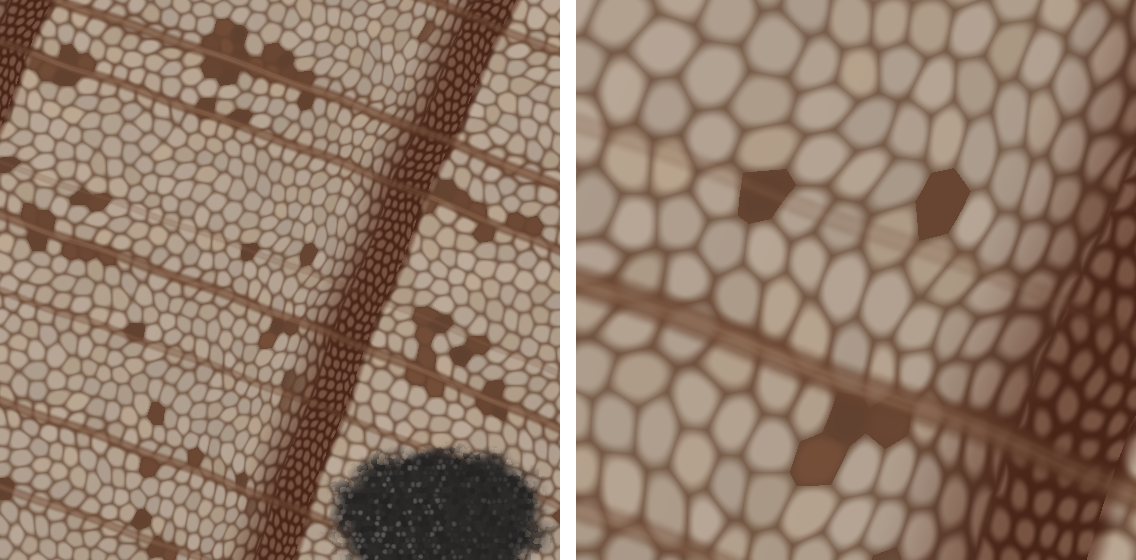
Left: the whole. Right: its middle third, enlarged.
This texture is drawn by a Shadertoy shader. Its source:

```glsl
const float TILT = 0.366;            // radial axis, radians below horizontal
const float RING_EDGE = 0.475;       // sharp end of one growth ring
const float RING_PERIOD = 0.755;
const float RING_BOW = 0.06;
const float EARLY_CELLS = 21.5;      // evenly spread cells per ring
const float MIDDLE_CELLS = 4.5;      // cells gained through gradual narrowing
const float LATE_CELLS = 2.2;        // cells squeezed into late wood
const float LATE_START = 0.915;      // phase where files turn narrow
const float LATE_FILES = 1.6;
const float FILE_PITCH = 0.0322;     // tangential width of a cell file
const float JITTER = 0.42;
const float ROUNDNESS = 9.5;         // lower is rounder
const float RAY_HALF_WIDTH = 0.0105;
const vec2 SPOT_CENTER = vec2(0.785, 0.075);
const vec2 SPOT_RADIUS = vec2(0.187, 0.122);
const float GRAINS = 100.0;

const vec3 LUMEN = vec3(0.695, 0.63, 0.57);
const vec3 LATE_LUMEN = vec3(0.47, 0.325, 0.26);
const vec3 WALL = vec3(0.445, 0.34, 0.265);
const vec3 LATE_WALL = vec3(0.285, 0.145, 0.095);
const vec3 RESIN = vec3(0.37, 0.23, 0.155);
const vec3 RAY_CORE = vec3(0.53, 0.39, 0.30);
const vec3 RAY_EDGE = vec3(0.41, 0.265, 0.185);
const vec3 SPOT_DARK = vec3(0.14, 0.135, 0.135);
const vec3 SPOT_GRAIN = vec3(0.35, 0.34, 0.345);

// Tangential position and strength of each ray
const int RAY_COUNT = 8;
const vec2 RAYS[RAY_COUNT] = vec2[](
    vec2(0.118, 0.70), vec2(0.262, 0.85), vec2(0.448, 0.55), vec2(0.576, 0.95),
    vec2(0.665, 0.30), vec2(0.868, 0.90), vec2(0.973, 1.10), vec2(1.195, 0.80));

vec2 hash2(vec2 p) {
    vec2 q = vec2(dot(p, vec2(127.1, 311.7)), dot(p, vec2(269.5, 183.3)));
    return fract(sin(q) * 43758.55);
}

// Seed of a lattice cell; alternate rows are staggered
vec2 seedAt(vec2 id, float salt) {
    float stagger = 0.5 * mod(id.y, 2.0) - 0.25;
    return id + 0.5 + JITTER * (hash2(id + salt) - 0.5) + vec2(stagger, 0.0);
}

// Rounded Voronoi: x = distance to the wall, yz = nearest lattice cell
vec3 cells(vec2 p, float salt) {
    vec2 base = floor(p), nearest = base, toNearest = vec2(9.0);
    for (int j = -1; j <= 1; j++)
    for (int i = -1; i <= 1; i++) {
        vec2 id = base + vec2(i, j);
        vec2 v = seedAt(id, salt) - p;
        if (dot(v, v) < dot(toNearest, toNearest)) { toNearest = v; nearest = id; }
    }
    float sum = 0.0;
    for (int j = -2; j <= 2; j++)
    for (int i = -2; i <= 2; i++) {
        if (i == 0 && j == 0) continue;
        vec2 v = seedAt(nearest + vec2(i, j), salt) - p;
        float wall = dot(0.5 * (toNearest + v), normalize(v - toNearest));
        sum += exp(-ROUNDNESS * wall);
    }
    return vec3(-log(sum) / ROUNDNESS, nearest);
}

// x = ray coverage, y = pale core, z = stained surroundings
vec3 rays(float t) {
    vec3 result = vec3(0.0);
    for (int i = 0; i < RAY_COUNT; i++) {
        float d = abs(t - RAYS[i].x), s = RAYS[i].y;
        float w = RAY_HALF_WIDTH * (0.5 + 0.5 * s);
        result = max(result, vec3(
            min(s, 1.0) * (1.0 - smoothstep(0.3 * w, 1.35 * w, d)),
            1.0 - smoothstep(0.1 * w, 0.8 * w, d),
            s * exp(-d * d / 0.0009)));
    }
    return result;
}

vec3 wood(vec2 uv) {
    float c = cos(TILT), s = sin(TILT);
    float r = dot(uv, vec2(c, -s)), t = dot(uv, vec2(s, c));
    float rayT = t - 0.012 * cos(3.0 * (r - 0.35)) + 0.0015 * sin(r * 31.0 + t * 9.0);

    // Growth ring phase, densest just before it wraps
    float edge = RING_EDGE + RING_BOW * (t - 0.6) * (t - 0.6) - 0.003 * sin(t * 23.0);
    float along = (r - edge) / RING_PERIOD;
    float ring = floor(along), phase = fract(along);
    float late = max(smoothstep(0.82, 0.945, phase), 1.0 - smoothstep(0.0, 0.018, phase));

    // Cells in radial files, narrower in late wood
    float radial = EARLY_CELLS * phase + MIDDLE_CELLS * pow(phase, 4.0) + LATE_CELLS * pow(phase, 11.0);
    vec2 p = vec2(radial, rayT / FILE_PITCH);
    p += 0.17 * vec2(sin(p.y * 1.3 + p.x * 0.4), sin(p.x * 0.9 - p.y * 0.5));
    p.y *= phase > LATE_START ? LATE_FILES : 1.0;
    vec3 cell = cells(p, ring * 57.0);
    cell.x = min(cell.x, 40.0 * abs(phase - LATE_START));
    vec2 id = cell.yz, rnd = hash2(id + ring * 57.0 + 11.0);
    vec3 stain = rays(rayT);
    float halo = min(stain.z, 1.0);

    // Lumen tone per cell, with resin-filled clusters beside rays
    vec3 lumen = LUMEN * (0.96 + 0.08 * rnd.x) * (1.03 - 0.05 * phase);
    lumen *= mix(vec3(1.0), vec3(1.0, 0.98, 0.93), rnd.y * rnd.y);
    lumen = mix(lumen, LATE_LUMEN, late);
    float cluster = sin(id.x * 0.47 + id.y * 0.31) + sin(id.x * 0.23 - id.y * 0.73 + 1.7);
    float chance = 0.8 * rays((id.y + 0.5) * FILE_PITCH).z * smoothstep(-0.4, 1.2, cluster);
    float filled = step(rnd.y, chance) * (1.0 - late);
    lumen = mix(lumen, RESIN * (0.92 + 0.25 * rnd.x), 0.9 * filled);

    vec3 wall = mix(mix(WALL, RAY_EDGE, 0.6 * halo), LATE_WALL, late);
    wall = mix(wall, RESIN, 0.6 * filled);
    float thick = 0.10 * late + 0.05 * halo;
    vec3 color = mix(wall, lumen, smoothstep(thick - 0.12, thick + 0.16, cell.x));

    // Rays with fine lengthwise streaks
    float streak = 0.5 + 0.25 * sin(rayT * 1300.0 + 2.0 * sin(r * 17.0)) + 0.25 * sin(r * 43.0 + rayT * 310.0);
    vec3 ray = mix(RAY_EDGE, RAY_CORE, stain.y * (0.65 + 0.35 * streak));
    ray = mix(ray, LATE_WALL, 0.45 * late);
    return mix(color, ray, stain.x * (0.78 + 0.12 * streak));
}

// Ragged dark spot with glinting grains
vec3 addSpot(vec3 color, vec2 uv) {
    vec3 grain = cells(uv * GRAINS, 3.0);
    vec2 rnd = hash2(grain.yz + 5.0), q = (uv - SPOT_CENTER) / SPOT_RADIUS;
    float radius = pow(dot(pow(abs(q), vec2(2.4)), vec2(1.0)), 1.0 / 2.4);
    radius += 0.08 * (rnd.x - 0.5) + 0.04 * sin(uv.x * 61.0 + 2.0 * sin(uv.y * 47.0));
    float glint = smoothstep(0.6, 1.0, rnd.y) * smoothstep(-0.1, 0.3, grain.x);
    glint *= mix(1.0, 0.4, smoothstep(-0.3, 0.5, q.x));
    vec3 spot = mix(SPOT_DARK * (0.9 + 0.25 * rnd.x), SPOT_GRAIN, glint);
    return mix(color, spot, 0.97 * (1.0 - smoothstep(0.82, 1.12, radius)));
}

void mainImage(out vec4 fragColor, in vec2 fragCoord) {
    vec2 uv = fragCoord / iResolution.y;
    fragColor = vec4(addSpot(wood(uv), uv), 1.0);
}
```
